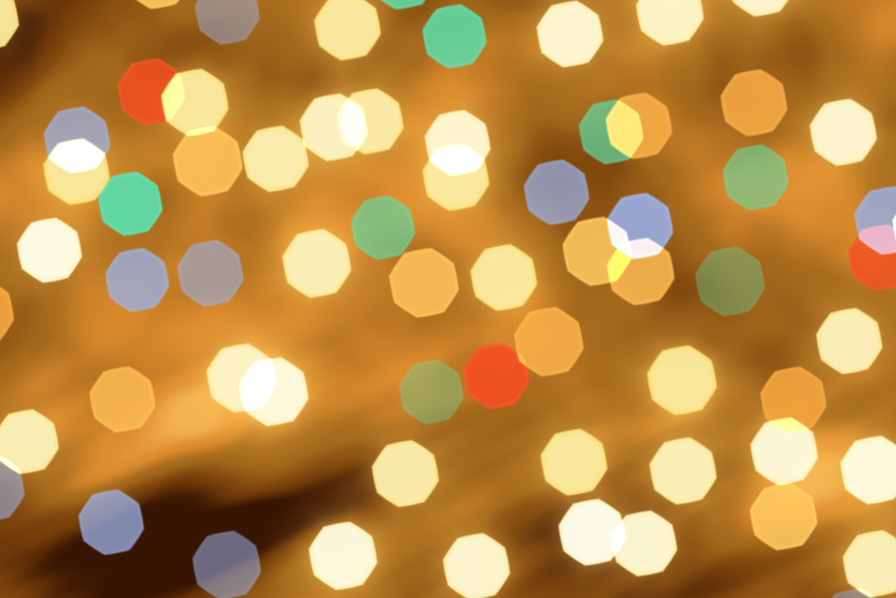
A Shadertoy shader for this background:

```glsl
const float TAU = 6.2831853;
const float CELL = 0.15;
const float DISC_RADIUS = 0.0535;

vec3 hash3(vec2 p) {
    vec3 q = fract(p.xyx * vec3(0.1031, 0.1030, 0.0973) + 0.37);
    q += dot(q, q.yxz + 33.33);
    return fract((q.xxy + q.yzz) * q.zyx);
}

vec2 gradientDir(vec2 cell) {
    float angle = TAU * hash3(cell).x;
    return vec2(cos(angle), sin(angle));
}

float gradientNoise(vec2 p) {
    vec2 i = floor(p), f = fract(p);
    vec2 u = f * f * f * (f * (f * 6.0 - 15.0) + 10.0);
    vec2 e = vec2(0.0, 1.0);
    float low = mix(dot(gradientDir(i), f), dot(gradientDir(i + e.yx), f - e.yx), u.x);
    float high = mix(dot(gradientDir(i + e), f - e), dot(gradientDir(i + e.yy), f - e.yy), u.x);
    return mix(low, high, u.y);
}

float fbm(vec2 p) {
    float sum = 0.0, amplitude = 1.0;
    for (int i = 0; i < 3; i++) {
        sum += amplitude * gradientNoise(p);
        p = p * 2.03 + 17.3;
        amplitude *= 0.42;
    }
    return sum;
}

mat2 rotation(float angle) {
    float c = cos(angle), s = sin(angle);
    return mat2(c, -s, s, c);
}

float blob(vec2 p, vec2 center, vec2 size) {
    vec2 q = (p - center) / size;
    return exp(-dot(q, q));
}

// Rounded regular polygon, measured from its edge
float apertureDistance(vec2 p, float radius, float sides, float turn) {
    float sector = TAU / sides;
    float angle = mod(atan(p.y, p.x) + turn, sector) - 0.5 * sector;
    float len = length(p);
    return mix(len * cos(angle), len * 0.965, 0.25) - radius;
}

// Smoky amber backdrop with diagonal streaks low down
vec3 backdrop(vec2 p) {
    float smoke = fbm(p * vec2(3.2, 3.6) + 4.0);
    float streaks = fbm(rotation(0.45) * p * vec2(1.6, 6.5) + 9.0);
    float low = 1.0 - smoothstep(0.2, 0.55, p.y);
    float tone = 0.50 + mix(0.5 * smoke, 0.55 * streaks + 0.15 * smoke, low);
    tone += 0.20 * blob(p, vec2(0.5, 0.52), vec2(0.5, 0.22));
    tone += 0.38 * blob(p, vec2(0.33, 0.32), vec2(0.10, 0.07));
    tone += 0.45 * blob(p, vec2(1.38, 0.18), vec2(0.10, 0.08));
    tone -= 0.38 * blob(p, vec2(0.15, 0.10), vec2(0.42, 0.12));
    tone -= 0.35 * blob(p, vec2(1.08, 0.03), vec2(0.22, 0.14));
    tone -= 0.30 * blob(p, vec2(0.0, 1.0), vec2(0.20, 0.25));
    vec3 color = mix(vec3(0.22, 0.08, 0.01), vec3(0.47, 0.25, 0.04), smoothstep(0.0, 0.28, tone));
    color = mix(color, vec3(0.64, 0.41, 0.11), smoothstep(0.22, 0.52, tone));
    color = mix(color, vec3(0.87, 0.55, 0.18), smoothstep(0.5, 0.82, tone));
    return mix(color, vec3(0.95, 0.70, 0.32), smoothstep(0.8, 1.1, tone));
}

// Light colour in rgb, opacity in a
vec4 lightTint(float pick, float strength) {
    if (pick < 0.40) return vec4(mix(vec3(0.98, 0.91, 0.60), vec3(1.0, 1.0, 0.93), strength), 0.97);
    if (pick < 0.68) return vec4(mix(vec3(0.95, 0.62, 0.22), vec3(1.0, 0.80, 0.38), strength), 0.88);
    if (pick < 0.80) return vec4(0.36, 0.86, 0.66, mix(0.35, 0.95, strength));
    if (pick < 0.94) return vec4(0.60, 0.69, 0.90, mix(0.45, 0.90, strength));
    return vec4(0.96, 0.30, 0.13, mix(0.75, 0.95, strength));
}

void mainImage(out vec4 fragColor, in vec2 fragCoord) {
    vec2 p = fragCoord / iResolution.y;
    float edge = max(0.0025, 0.8 / iResolution.y);
    vec2 home = floor(p / CELL);
    vec4 discs = vec4(0.0);
    float glow = 0.0;

    // Scattered lights; overlaps add up towards white
    for (int y = -1; y <= 1; y++) {
        for (int x = -1; x <= 1; x++) {
            vec2 cell = home + vec2(x, y);
            vec3 place = hash3(cell + 31.0);
            vec3 kind = hash3(cell + 87.0);
            vec2 center = (cell + 0.05 + 0.9 * place.xy) * CELL;
            float density = mix(0.45, 0.95, smoothstep(0.2, 0.4, center.y));
            if (place.z > density) continue;

            vec4 tint = lightTint(kind.x, kind.y);
            float radius = DISC_RADIUS * mix(0.95, 1.04, kind.z);
            float d = apertureDistance(p - center, radius, 8.0, 0.2);
            float cover = tint.a * (1.0 - smoothstep(-edge, edge, d));
            float rim = smoothstep(-0.009, -0.001, d);
            float cream = step(kind.x, 0.40);
            vec3 light = tint.rgb + rim * mix(vec3(0.03), vec3(0.0, -0.02, -0.12), cream);

            discs.rgb = light * cover + discs.rgb * (1.0 - 0.55 * cover);
            discs.a = cover + discs.a * (1.0 - cover);
            float fade = 1.0 - smoothstep(0.05, 0.09, d);
            glow += cream * mix(0.12, 0.5, kind.z) * fade * exp(-max(d, 0.0) * 38.0);
        }
    }

    vec3 color = backdrop(p);
    color = mix(color, vec3(1.0, 0.76, 0.32), min(glow, 0.75));
    color = color * (1.0 - discs.a) + discs.rgb;
    fragColor = vec4(clamp(color, 0.0, 1.0), 1.0);
}
```
